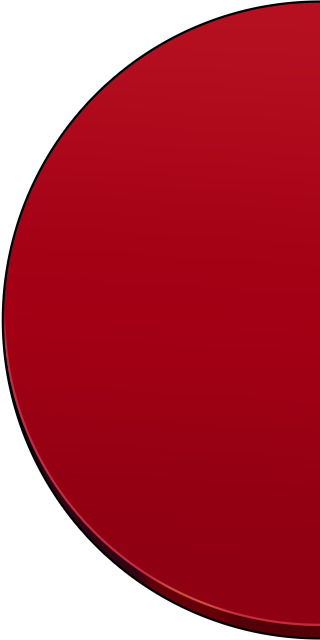
A Shadertoy shader for this background:

```glsl
// Left half of a glossy red disc with a dark bevelled lower rim on white.

// Antialiased coverage of the region where the signed distance d is negative.
float inside(float d) {
    return clamp(0.5 - d * iResolution.y, 0.0, 1.0);
}

// Approximate signed distance to an ellipse with the given radii.
float ellipse(vec2 p, vec2 radii) {
    float k = length(p / radii);
    return k * (k - 1.0) / max(length(p / (radii * radii)), 1e-4);
}

void mainImage(out vec4 fragColor, in vec2 fragCoord) {
    vec2 uv = fragCoord / iResolution.xy;
    vec2 p = vec2((uv.x - 1.0) * 0.502, uv.y - 0.5);
    float radius = length(p);

    // Red face, darkening downwards with a slight tilt
    float shade = uv.y + 0.03 * (uv.x - 0.5);
    vec3 face = mix(vec3(0.56, 0.0, 0.07), vec3(0.64, 0.0, 0.08), smoothstep(0.1, 0.54, shade));
    face = mix(face, vec3(0.71, 0.06, 0.125), smoothstep(0.5, 1.02, shade));

    // Bevel: black at the left, then purple, then deep red below
    vec3 rim = mix(vec3(0.03, 0.0, 0.02), vec3(0.2, 0.01, 0.08), smoothstep(0.03, 0.18, uv.x));
    rim = mix(rim, vec3(0.40, 0.0, 0.03), smoothstep(0.41, 0.50, uv.x));
    rim = mix(rim, vec3(0.33, 0.0, 0.03), smoothstep(0.66, 0.76, uv.x));

    // Flattened lower edge of the face
    float edge = ellipse(p - vec2(0.0, 0.005), vec2(0.4965, 0.483));
    float lower = smoothstep(0.02, -0.05, p.y);
    vec3 color = mix(face, rim, (1.0 - inside(edge)) * step(p.y, 0.005));

    // Bright line along that edge, warmest near the bottom left
    float warm = smoothstep(0.46, 0.54, uv.x) * (1.0 - smoothstep(0.64, 0.76, uv.x));
    vec3 highlight = mix(vec3(0.78, 0.18, 0.26), vec3(0.82, 0.32, 0.27), warm);
    color = mix(color, highlight, inside(abs(edge + 0.0017) - 0.0017) * lower * 0.95);

    // Black outline and white surroundings
    color = mix(vec3(0.0), color, inside(radius - 0.4958));
    color = mix(vec3(1.0), color, inside(radius - 0.4993));
    fragColor = vec4(color, 1.0);
}
```
